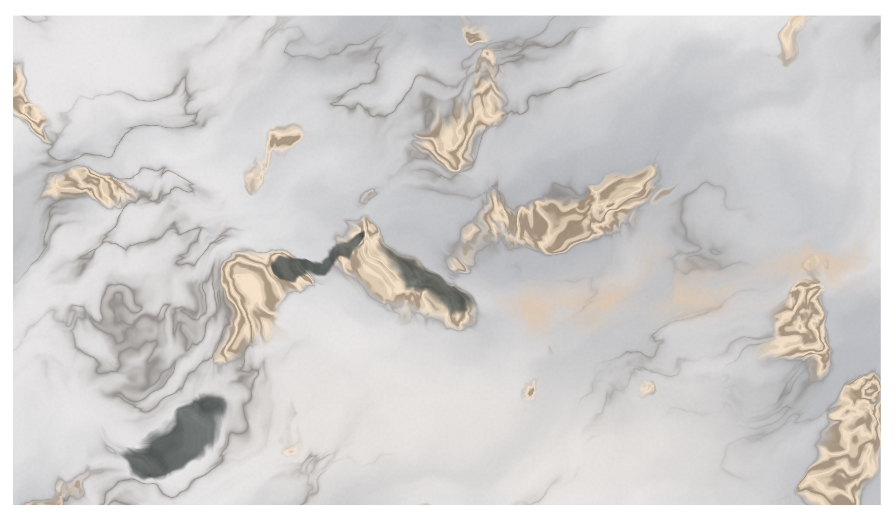
A WebGL 1 fragment shader for this texture:

```glsl
precision highp float;
// Pale grey marble slab with folded gold veins, dark mineral seams and a white margin.
uniform vec2 u_resolution;

float hash(vec2 p) {
  vec3 q = fract(vec3(p.xyx) * 0.1031);
  q += dot(q, q.yzx + 33.33);
  return fract((q.x + q.y) * q.z);
}

vec2 gradientAt(vec2 cell) {
  float angle = 6.2832 * hash(cell);
  return vec2(cos(angle), sin(angle));
}

float noise(vec2 p) {
  vec2 i = floor(p), f = fract(p), e = vec2(1.0, 0.0);
  vec2 u = f * f * f * (f * (f * 6.0 - 15.0) + 10.0);
  float low = mix(dot(gradientAt(i), f), dot(gradientAt(i + e), f - e), u.x);
  float high = mix(dot(gradientAt(i + e.yx), f - e.yx), dot(gradientAt(i + 1.0), f - 1.0), u.x);
  return mix(low, high, u.y);
}

mat2 rotation(float angle) {
  float c = cos(angle), s = sin(angle);
  return mat2(c, -s, s, c);
}

float fbm(vec2 p) {
  float sum = 0.0, amplitude = 1.0;
  mat2 turn = rotation(0.6);
  p += 40.0;
  for (int i = 0; i < 5; i++) {
    sum += amplitude * noise(p);
    p = turn * p * 2.03 + 7.1;
    amplitude *= 0.48;
  }
  return sum;
}

vec2 warp(vec2 p, float scale, float amount) {
  return p + amount * vec2(fbm(p * scale), fbm(p * scale + 17.3));
}

// Soft band around the segment a-b
float band(vec2 p, vec2 a, vec2 b, float width) {
  vec2 ab = b - a;
  float t = clamp(dot(p - a, ab) / dot(ab, ab), 0.0, 1.0);
  float d = length(p - a - ab * t) / width;
  return exp(-d * d);
}

float ridge(float n, float width) {
  return exp(-abs(n) / width);
}

// Main diagonal seam, its rising fork and the side clusters
float goldBands(vec2 p) {
  float b = band(p, vec2(0.08, 0.05), vec2(0.29, 0.17), 0.05);
  b = max(b, band(p, vec2(0.29, 0.17), vec2(0.47, 0.38), 0.045));
  b = max(b, band(p, vec2(0.47, 0.38), vec2(0.72, 0.51), 0.045));
  b = max(b, band(p, vec2(0.72, 0.51), vec2(0.89, 0.43), 0.07));
  b = max(b, band(p, vec2(0.89, 0.43), vec2(0.96, 0.66), 0.05));
  b = max(b, band(p, vec2(0.75, 0.64), vec2(0.98, 0.82), 0.04));
  b = max(b, band(p, vec2(0.96, 0.66), vec2(1.22, 0.62), 0.06));
  b = max(b, band(p, vec2(0.10, 0.57), vec2(0.29, 0.59), 0.05));
  b = max(b, 0.8 * band(p, vec2(0.04, 0.80), vec2(0.09, 0.70), 0.035));
  b = max(b, 0.9 * band(p, vec2(1.51, 0.41), vec2(1.55, 0.28), 0.05));
  return max(b, 0.9 * band(p, vec2(1.67, 0.24), vec2(1.61, 0.06), 0.05));
}

float inkBands(vec2 p) {
  float b = band(p, vec2(0.26, 0.14), vec2(0.36, 0.24), 0.035);
  b = max(b, band(p, vec2(0.54, 0.41), vec2(0.74, 0.53), 0.015));
  return max(b, band(p, vec2(0.81, 0.49), vec2(0.88, 0.45), 0.037));
}

vec3 marble(vec2 p) {
  vec3 shade = vec3(0.73, 0.737, 0.755), pale = vec3(0.912, 0.906, 0.908);
  vec3 smoke = vec3(0.53, 0.51, 0.49), peach = vec3(0.86, 0.78, 0.70);
  vec3 bronze = vec3(0.63, 0.55, 0.46), gold = vec3(0.88, 0.79, 0.68);
  vec3 ink = vec3(0.32, 0.34, 0.33);
  vec2 flow = warp(warp(p, 2.2, 0.15), 6.0, 0.035);
  vec2 streak = rotation(0.5) * flow * vec2(2.0, 5.0);

  // Cloudy ground
  float cloud = fbm(streak * 0.55 + 3.0);
  vec3 color = mix(shade, pale, smoothstep(-0.5, 0.4, cloud));
  color = mix(color, vec3(0.92, 0.90, 0.88), 0.6 * band(p, vec2(0.65, 0.18), vec2(1.3, 0.15), 0.2));

  // Smoky streaks, denser on the left
  float density = smoothstep(-0.1, 0.4, fbm(p * 2.0 + 9.0) + 0.3 * (1.0 - p.x));
  float streaks = fbm(streak + 21.0);
  float smokeAmount = 0.6 * ridge(streaks, 0.025) + 0.25 * ridge(streaks, 0.12);
  color = mix(color, smoke, smokeAmount * density);

  // Peach haze across the right
  float haze = max(band(flow, vec2(1.0, 0.44), vec2(1.35, 0.48), 0.06),
                   band(flow, vec2(1.35, 0.48), vec2(1.7, 0.56), 0.06));
  color = mix(color, peach, haze * smoothstep(-0.4, 0.4, fbm(flow * 7.0)));

  // Folded gold with bronze contours and smoky rims
  float bands = goldBands(mix(p, flow, 0.8));
  float folds = fbm(flow * 5.0 + 5.0);
  float score = 0.7 * bands + folds - 0.5;
  float leaf = smoothstep(-0.02, 0.18, score);
  float contour = 0.5 + 0.5 * sin(folds * 34.0 + 4.0 * fbm(flow * 11.0));
  color = mix(color, smoke, 0.55 * ridge(score, 0.06) * smoothstep(0.05, 0.5, bands));
  color = mix(color, mix(bronze, gold, smoothstep(0.0, 0.6, contour)), 0.85 * leaf);
  color += 0.08 * leaf * smoothstep(0.75, 1.0, contour);

  // Dark mineral seams
  float grain = fbm(flow * 16.0);
  float seam = smoothstep(0.35, 0.75, inkBands(mix(p, flow, 0.8)) + 0.4 * grain);
  color = mix(color, ink + 0.18 * grain, 0.85 * seam);
  return color + 0.012 * noise(p * 150.0);
}

void main() {
  vec2 uv = gl_FragCoord.xy / u_resolution;
  vec2 p = gl_FragCoord.xy / u_resolution.y;
  // Slab edges
  vec2 inset = min(uv - vec2(0.0145, 0.025), vec2(0.983, 0.97) - uv) * u_resolution;
  float slab = clamp(min(inset.x, inset.y) + 0.5, 0.0, 1.0);
  gl_FragColor = vec4(mix(vec3(1.0), marble(p), slab), 1.0);
}
```
